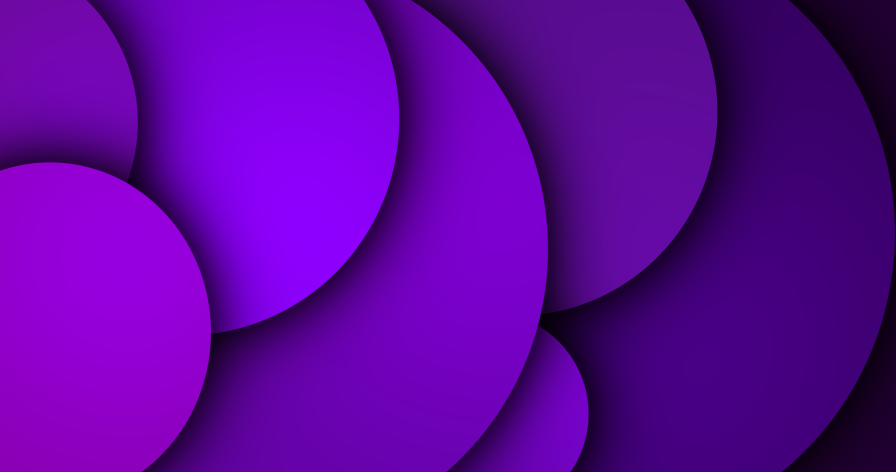
A WebGL 1 fragment shader for this background:

```glsl
precision highp float;
// Overlapping violet discs with soft shadows, like layered paper.

uniform vec2 u_resolution;

const float SHADOW_WIDTH = 0.062;
const float SHADOW_STRENGTH = 0.66;
const vec3 BACKDROP = vec3(0.13, 0.0, 0.2);

// Approximate signed distance to an axis-aligned ellipse.
float ellipseDistance(vec2 p, vec2 center, vec2 radii) {
  return (length((p - center) / radii) - 1.0) * min(radii.x, radii.y);
}

// Radial gradient from a bright core to a darker rim.
vec3 glow(vec2 p, vec2 center, float reach, vec3 core, vec3 rim) {
  return mix(core, rim, smoothstep(0.0, reach, distance(p, center)));
}

// Darkens what lies below the shape, then paints the shape itself.
vec3 layer(vec3 below, vec3 fill, float d) {
  float falloff = exp(-pow(max(d, 0.0) / SHADOW_WIDTH, 1.25));
  vec3 shaded = below * (1.0 - SHADOW_STRENGTH * falloff);
  float edge = 0.75 / u_resolution.y;
  return mix(fill, shaded, smoothstep(-edge, edge, d));
}

void main() {
  // The canvas height is one unit.
  vec2 p = gl_FragCoord.xy / u_resolution.y;
  vec3 color = BACKDROP;
  vec3 fill;

  // Large indigo disc on the right
  fill = glow(p, vec2(1.41, 0.27), 0.95, vec3(0.285, 0.0, 0.53), vec3(0.2, 0.0, 0.37));
  color = layer(color, fill, ellipseDistance(p, vec2(1.242, 0.506), vec2(0.654)));

  // Muted purple disc at the top
  fill = glow(p, vec2(1.33, 0.4), 0.8, vec3(0.4, 0.04, 0.66), vec3(0.34, 0.05, 0.55));
  color = layer(color, fill, ellipseDistance(p, vec2(1.094, 0.763), vec2(0.426, 0.432)));

  // Small disc at the bottom
  fill = glow(p, vec2(1.21, 0.19), 0.4, vec3(0.48, 0.01, 0.82), vec3(0.39, 0.01, 0.67));
  color = layer(color, fill, ellipseDistance(p, vec2(1.03, 0.123), vec2(0.217)));

  // Large violet disc in the middle
  fill = glow(p, vec2(1.04, 0.58), 0.85, vec3(0.49, 0.0, 0.82), vec3(0.39, 0.01, 0.65));
  color = layer(color, fill, ellipseDistance(p, vec2(0.536, 0.472), vec2(0.625)));

  // Brightest disc, upper left of the middle
  fill = glow(p, vec2(0.62, 0.5), 0.85, vec3(0.56, 0.0, 1.0), vec3(0.42, 0.01, 0.73));
  color = layer(color, fill, ellipseDistance(p, vec2(0.39, 0.748), vec2(0.456, 0.459)));

  // Corner disc, upper left
  fill = glow(p, vec2(0.2, 0.72), 0.5, vec3(0.47, 0.02, 0.75), vec3(0.42, 0.04, 0.59));
  color = layer(color, fill, ellipseDistance(p, vec2(-0.071, 0.741), vec2(0.363)));

  // Magenta disc, lower left, on top
  fill = glow(p, vec2(0.27, 0.46), 0.65, vec3(0.59, 0.0, 0.88), vec3(0.54, 0.0, 0.69));
  color = layer(color, fill, ellipseDistance(p, vec2(0.106, 0.296), vec2(0.341, 0.36)));

  gl_FragColor = vec4(color, 1.0);
}
```
